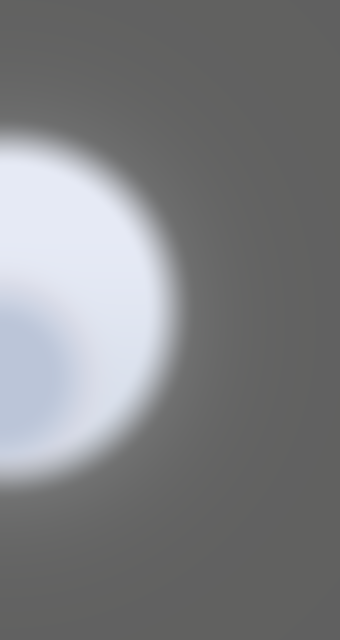
This background is drawn by a Shadertoy shader. Its source:

```glsl
// A soft pale disc, cut by the left border, glowing over a flat grey ground.
// Circle distances drive the blurred rim, the wide halo and a blue-grey core.
// All lengths are fractions of the canvas height.

#define DISC_CENTER vec2(0.006, 0.518)
#define DISC_RADIUS 0.261
#define DISC_BLUR   0.040
#define CORE_CENTER vec2(-0.004, 0.412)
#define CORE_RADIUS 0.122
#define CORE_BLUR   0.042
#define HALO_REACH  0.075
#define HALO_GAIN   0.085

const vec3 GROUND     = vec3(0.378, 0.378, 0.376);
const vec3 HALO_TINT  = vec3(0.97, 1.00, 1.03);
const vec3 DISC_UPPER = vec3(0.902, 0.918, 0.962);
const vec3 DISC_LOWER = vec3(0.846, 0.874, 0.920);
const vec3 CORE_COLOR = vec3(0.735, 0.773, 0.848);
const vec3 CORE_RIM   = vec3(0.850, 0.850, 0.895);

// Signed distance to a circle
float circle(vec2 p, vec2 center, float radius) {
    return length(p - center) - radius;
}

// Coverage of a shape whose edge is blurred on both sides
float softFill(float d, float blur) {
    return 1.0 - smoothstep(-blur, blur, d);
}

void mainImage(out vec4 fragColor, in vec2 fragCoord) {
    vec2 p = fragCoord / iResolution.y;
    float disc = circle(p, DISC_CENTER, DISC_RADIUS);
    float core = circle(p, CORE_CENTER, CORE_RADIUS);

    // Ground with a halo, slightly stronger below the disc
    float falloff = max(disc, 0.0) / HALO_REACH;
    float below = smoothstep(0.65, 0.20, p.y);
    float halo = HALO_GAIN * (1.0 + 0.25 * below) * exp(-falloff);
    vec3 color = GROUND + HALO_TINT * halo;

    // Disc surface: vertical shade, faint warm ring and cool core
    vec3 surface = mix(DISC_LOWER, DISC_UPPER, smoothstep(0.30, 0.66, p.y));
    float ring = exp(-pow((core - 0.020) / 0.028, 2.0));
    surface = mix(surface, CORE_RIM, 0.55 * ring);
    surface = mix(surface, CORE_COLOR, softFill(core, CORE_BLUR));

    color = mix(color, surface, softFill(disc, DISC_BLUR));
    fragColor = vec4(color, 1.0);
}
```
